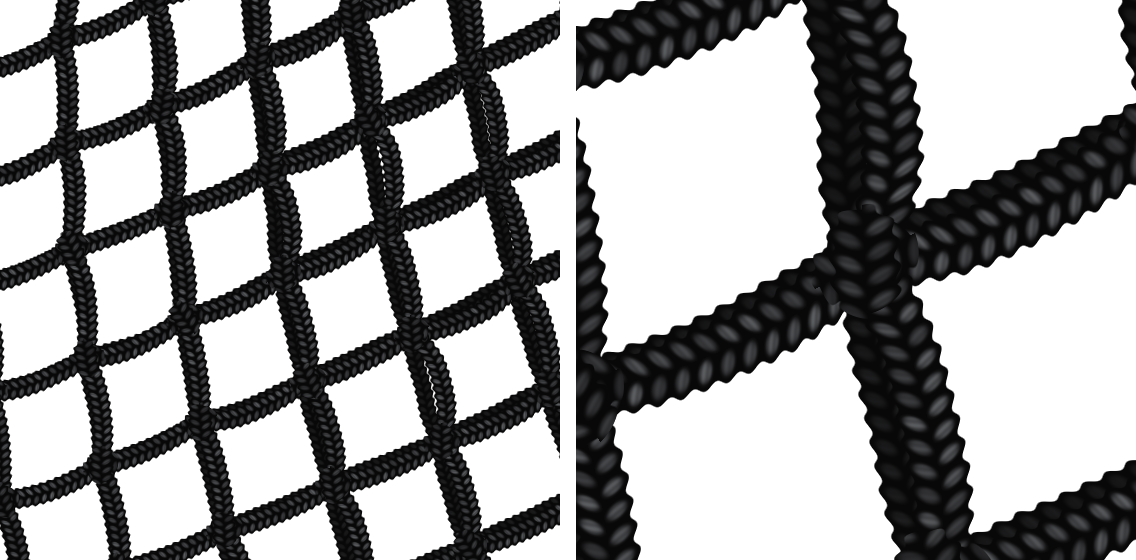
Left, the full canvas; right, a detail of the centre.
Reproduce this pattern procedurally as a Shadertoy shader.

```glsl
// Doubled black net of braided cord, knotted in a skewed grid on white.

const vec3 PAPER = vec3(1.0);
const vec3 CREVICE = vec3(0.03);
const vec3 CORD = vec3(0.15, 0.15, 0.16);
const vec3 SHEEN = vec3(0.36, 0.37, 0.38);

const vec2 CENTRE_KNOT = vec2(0.508, 0.512);
const mat2 MESH = mat2(0.182, 0.0814, 0.034, -0.190); // step right, step down
const float KNOT_JITTER = 0.009;
const float FRONT_HALF_WIDTH = 0.0172;
const float BACK_HALF_WIDTH = 0.0150;
const float KNOT_HALF_WIDTH = 0.0195;
const float KNOT_REACH = 0.013;
const float BRAID_PITCH = 0.0145;
const float BRAID_TILT = 0.55;
const float SCALLOP = 0.10;
const float BOW = 0.008;
const float TAU = 6.2831853;

float hash(vec2 p) {
    vec3 q = fract(p.xyx * 0.1031);
    q += dot(q, q.yzx + 33.33);
    return fract((q.x + q.y) * q.z);
}

// Slow stretch of the net away from an even grid
vec2 stretch(vec2 g) {
    return vec2(0.002 * g.x * g.x + 0.0039 * g.y * g.y + 0.0046 * g.x * g.y,
                0.0033 * g.x * g.x);
}

vec2 knotAt(vec2 g) {
    vec2 jitter = vec2(hash(g + 17.0), hash(g + 53.0)) - 0.5;
    return CENTRE_KNOT + MESH * g + stretch(g) + KNOT_JITTER * jitter;
}

vec2 gridAt(vec2 p) {
    mat2 toGrid = inverse(MESH);
    vec2 g = toGrid * (p - CENTRE_KNOT);
    for (int n = 0; n < 4; n++) g = toGrid * (p - CENTRE_KNOT - stretch(g));
    return g;
}

// Two columns of slanted strands; rgb is colour, a is the edge scale
vec4 braid(float along, float across, float light, float seed) {
    float side = step(0.0, across);
    float phase = along / BRAID_PITCH + 0.5 * side + BRAID_TILT * abs(across);
    float f = fract(phase) - 0.5;
    float tone = hash(vec2(floor(phase) + 40.0 * side, seed * 91.0));
    float rim = abs(across) - 0.48;
    float dome = clamp(1.0 - 4.0 * f * f - 2.6 * rim * rim, 0.0, 1.0);
    float fibre = 0.8 + 0.2 * cos(TAU * 3.0 * (f + 0.15 * across));
    vec3 colour = mix(CREVICE, CORD, light * smoothstep(0.25, 1.0, dome));
    float gloss = smoothstep(0.5, 1.0, dome) * fibre * (0.25 + 0.75 * tone);
    colour = mix(colour, SHEEN, light * light * gloss);
    return vec4(colour, 1.0 + SCALLOP * cos(TAU * f));
}

// Paints one cord from a to b, bowed and shifted sideways between its ends
void paintCord(inout vec3 colour, vec2 p, vec2 a, vec2 b, float flip, float bow,
               float shift, float halfWidth, float light, float seed) {
    float len = distance(a, b);
    vec2 dir = (b - a) / len;
    vec2 normal = flip * vec2(-dir.y, dir.x);
    float along = dot(p - a, dir);
    float t = clamp(along / len, 0.0, 1.0);
    float open = smoothstep(0.0, 0.32, min(t, 1.0 - t));
    float wave = 0.35 * (seed - 0.5) * sin(TAU * t);
    float path = bow * (sin(0.5 * TAU * t) + wave) + shift * mix(0.4, 1.0, open);
    float across = dot(p - a, normal) - path;
    float overrun = max(abs(along - 0.5 * len) - 0.5 * len, 0.0);
    float dist = length(vec2(overrun, across));
    if (dist > 1.5 * halfWidth) return;
    vec4 strand = braid(along + seed * BRAID_PITCH, across / halfWidth, light, seed);
    float edge = (dist - halfWidth * strand.a) * iResolution.y;
    colour = mix(colour, strand.rgb, clamp(0.5 - edge / 1.4, 0.0, 1.0));
}

void mainImage(out vec4 fragColor, in vec2 fragCoord) {
    vec2 p = fragCoord / iResolution.y;
    vec2 base = round(gridAt(p));
    vec3 colour = PAPER;

    // Layers: 0 back cords, 1 front cords, 2 knots
    for (int layer = 0; layer < 3; layer++)
    for (int cell = 0; cell < 9; cell++)
    for (int axis = 0; axis < 2; axis++) {
        vec2 g = base + vec2(cell % 3 - 1, cell / 3 - 1);
        vec2 stepTo = axis == 0 ? vec2(1, 0) : vec2(0, 1);
        float flip = axis == 0 ? -1.0 : 1.0;
        float seed = hash(g + 7.0 * stepTo + 31.0 * float(layer));
        vec2 a = knotAt(g);
        vec2 b = knotAt(g + stepTo);

        if (layer == 2) {
            // Short crossing wraps
            vec2 reach = KNOT_REACH * normalize(b - a + 0.12 * (seed - 0.5));
            paintCord(colour, p, a - reach, a + reach, flip, 0.0, 0.0,
                      KNOT_HALF_WIDTH, 0.75, seed);
        } else {
            // The pair parts more widely towards the right
            float pairSeed = hash(g + 11.0 * stepTo + 5.0);
            float gap = mix(0.003, 0.0165, smoothstep(0.05, 0.75, a.x));
            gap *= mix(0.7, 1.1, pairSeed) * (axis == 0 ? 0.6 : 1.0);
            float bow = BOW * mix(0.4, 1.5, pairSeed);
            bool front = layer == 1;
            paintCord(colour, p, a, b, flip, bow, front ? gap : -gap,
                      front ? FRONT_HALF_WIDTH : BACK_HALF_WIDTH,
                      front ? 1.0 : 0.4, seed);
        }
    }
    fragColor = vec4(colour, 1.0);
}
```
